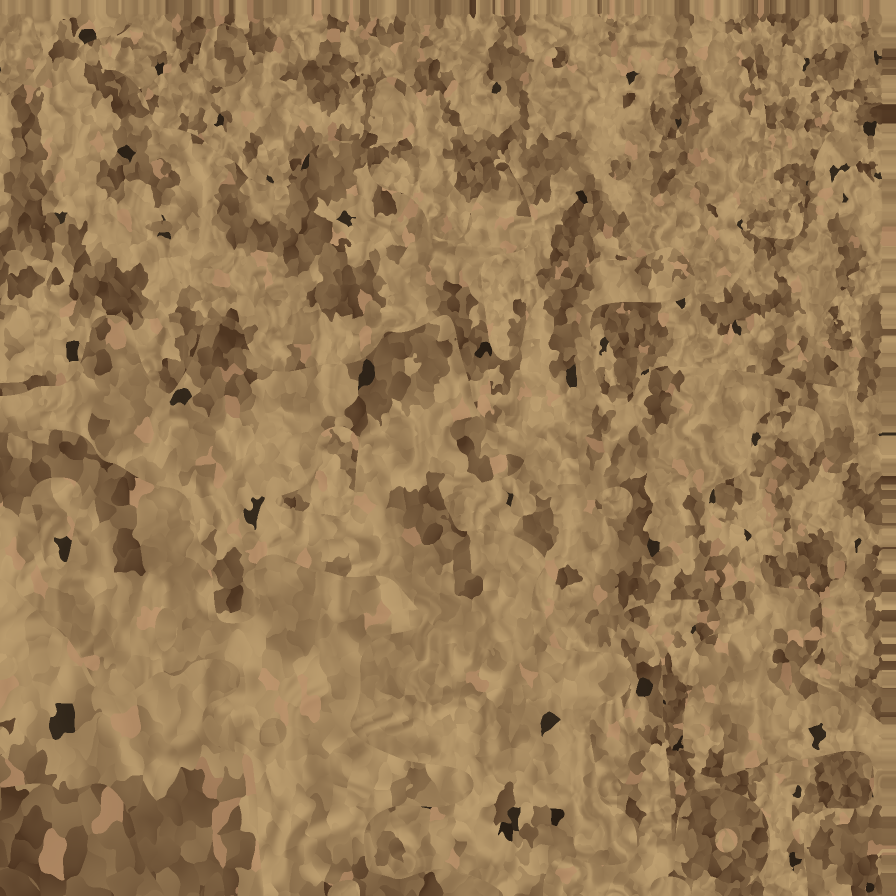
Give the GLSL for this texture, as a WebGL 1 fragment shader.

```glsl
precision highp float;
uniform vec2 u_resolution;

float hash(vec2 p) {
  vec3 q = fract(p.xyx * vec3(0.1031, 0.1030, 0.0973));
  q += dot(q, q.yzx + 33.33);
  return fract((q.x + q.y) * q.z);
}

float noise(vec2 p) {
  vec2 i = floor(p), f = fract(p);
  f = f * f * (3.0 - 2.0 * f);
  return mix(mix(hash(i), hash(i + vec2(1.0, 0.0)), f.x),
             mix(hash(i + vec2(0.0, 1.0)), hash(i + 1.0), f.x), f.y);
}

vec2 noise2(vec2 p) {
  return vec2(noise(p), noise(p + 71.3)) - 0.5;
}

// Nearest scattered seed: position in xy, random value in z
vec3 facet(vec2 p) {
  vec2 cell = floor(p);
  vec3 nearest = vec3(0.0);
  float best = 9.0;
  for (int y = -1; y <= 1; y++) {
    for (int x = -1; x <= 1; x++) {
      vec2 id = cell + vec2(float(x), float(y));
      vec2 seed = id + vec2(hash(id), hash(id + 37.7));
      float d = dot(seed - p, seed - p);
      if (d < best) {
        best = d;
        nearest = vec3(seed, hash(id + 113.1));
      }
    }
  }
  return nearest;
}

vec3 surface(vec2 p) {
  // Clamping smears the top and right borders into stripes
  p = min(p, 0.985);

  // Grain gets finer in ragged steps away from the lower left
  float reach = pow(length(p), 1.3);
  float level = floor(2.0 * log2(6.0 + 32.0 * reach) + 1.4 * noise(p * 16.0));
  float patchFreq = exp2(0.5 * level - 0.25);
  float grainFreq = 25.0 + 2.2 * patchFreq;

  // Flat angular chips
  vec2 grid = grainFreq * vec2(1.0, 0.75);
  vec2 q = p * grid + 0.7 * noise2(p * grid * 1.7);
  vec3 chip = facet(q + level * 19.0);
  vec2 centre = (chip.xy - level * 19.0) / grid;
  float angle = 6.2832 * hash(chip.xy * 7.0);
  float slope = dot(q - centre * grid, vec2(cos(angle), sin(angle)));

  // Upright patches of dark chips and pale fibre
  vec2 a = centre * patchFreq * vec2(1.0, 0.6) + level * 13.0;
  float cover = 0.62 * noise(a) + 0.38 * noise(a * 2.1 + 5.0);
  vec2 fromBand = (centre - vec2(0.14, 0.21)) / vec2(0.24, 0.09);
  vec2 fromGlow = (centre - vec2(0.38, 0.28)) / vec2(0.3, 0.28);
  cover += 0.25 * exp(-dot(fromBand, fromBand));
  cover += 0.08 * exp(-dot(fromGlow, fromGlow));
  cover -= 0.5 * (1.0 - smoothstep(0.24, 0.29, centre.x))
               * (1.0 - smoothstep(0.11, 0.15, centre.y));
  float pale = smoothstep(0.38, 0.46, cover + 0.08 * (chip.z - 0.5));

  // Curling fibres that run mostly upward
  vec2 flow = mix(p, centre, 0.3) * grainFreq * vec2(0.8, 0.22);
  flow += 3.0 * noise2(p * patchFreq * 1.5);
  float strand = 0.7 * noise(flow) + 0.3 * noise(flow * 2.3 + 9.0);
  strand = smoothstep(0.2, 0.8, strand);

  float darkTone = 0.02 + 0.36 * chip.z;
  float paleTone = 0.34 + 0.42 * strand + 0.22 * chip.z;
  float tone = mix(darkTone, paleTone, pale) + 0.09 * slope;
  tone = pow(clamp(tone, 0.0, 1.0), 0.65);

  vec3 umber = vec3(0.31, 0.21, 0.13);
  vec3 straw = vec3(0.745, 0.625, 0.44);
  vec3 color = mix(umber, straw, tone);

  // Scattered pink chips and near-black pits
  float rare = hash(chip.xy * 3.0 + 41.0);
  color = mix(color, vec3(0.74, 0.57, 0.42), 0.7 * step(0.965, rare));
  return mix(color, vec3(0.12, 0.09, 0.06), 0.85 * step(rare, 0.006));
}

void main() {
  // Four samples per pixel smooth the chip edges
  vec3 sum = vec3(0.0);
  for (int y = 0; y < 2; y++) {
    for (int x = 0; x < 2; x++) {
      vec2 offset = 0.5 * vec2(float(x), float(y)) - 0.25;
      sum += surface((gl_FragCoord.xy + offset) / u_resolution);
    }
  }
  gl_FragColor = vec4(sum * 0.25, 1.0);
}
```
